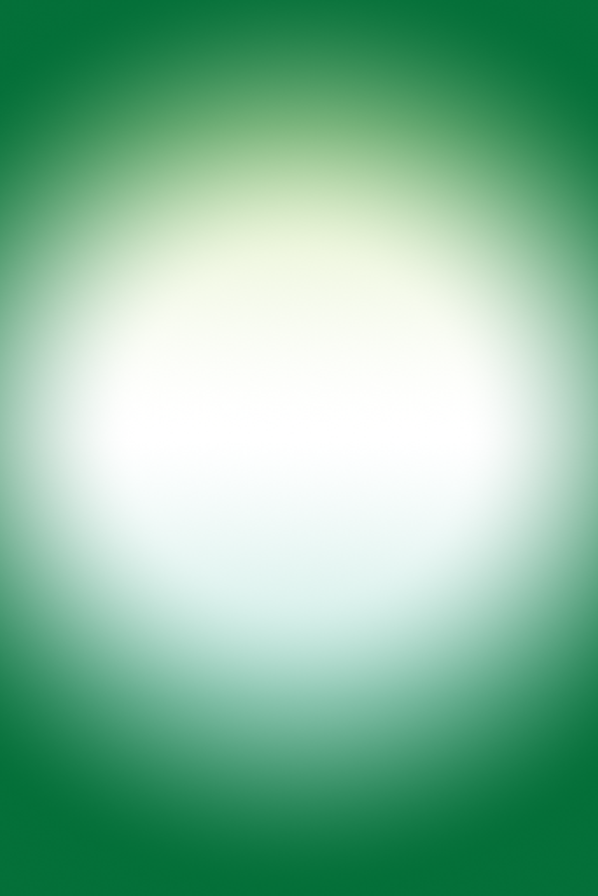
This background is drawn by a WebGL 2 fragment shader. Its source:

```glsl
#version 300 es
precision highp float;

uniform vec2 u_resolution;
out vec4 fragColor;

float hash(vec2 p) {
    return fract(sin(dot(p, vec2(127.1, 311.7))) * 43758.5453);
}

// Vertical tint of the light: aqua below, white in the middle, lime above
vec3 glowColor(float y) {
    vec3 white = vec3(1.0);
    vec3 lime = vec3(0.85, 0.925, 0.70);
    vec3 aqua = vec3(0.76, 0.91, 0.88);
    float above = clamp((y - 0.51) / 0.35, 0.0, 1.0);
    float below = clamp((0.51 - y) / 0.29, 0.0, 1.0);
    vec3 color = mix(white, lime, pow(above, 1.75));
    return mix(color, aqua, pow(below, 1.25));
}

void main() {
    // Both axes are measured in canvas heights
    vec2 p = gl_FragCoord.xy / u_resolution.y;
    vec2 center = vec2(0.5 * u_resolution.x / u_resolution.y, 0.522);

    // Soft round glow over the green surround
    float radius = length(p - center);
    float glow = 1.0 - smoothstep(0.182, 0.52, radius);
    vec3 green = vec3(0.015, 0.437, 0.222);
    vec3 color = mix(green, glowColor(p.y), glow);

    // Faint grain hides banding
    color += (hash(floor(p * 512.0)) - 0.5) / 255.0;

    fragColor = vec4(clamp(color, 0.0, 1.0), 1.0);
}
```
